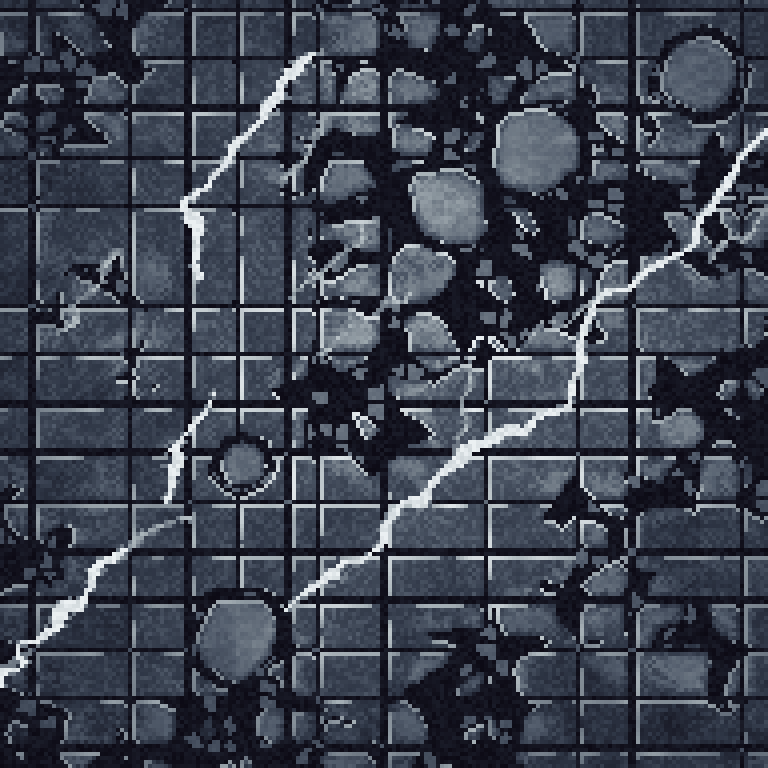
Write a WebGL 2 fragment shader that draws this texture.

```glsl
#version 300 es
precision highp float;
// Cracked slate paving in chunky blocks: uneven slabs split by black joints,
// crumbled into cobbles with dark gaps, and crossed by jagged pale bolts.
// A signed depth (positive inside stone) drives the shade and the lit rims.

uniform vec2 u_resolution;
out vec4 fragColor;

const float BLOCKS = 192.0;        // chunky blocks across
const float COBBLES = 12.0;        // broken stones across
const float JOINT = 0.0038;        // half width of a joint
const float ROW_PITCH = 0.0641;
const float ROW_START = 0.026;
const float MISSING_ROW = 10.0;    // the joint left out of the rows
const float BOLT_WIDTH = 0.0052;
const float VEIN_WIDTH = 0.0026;
const vec2 LIGHT_CENTRE = vec2(0.54, 0.54);

const float COLUMNS[11] = float[](0.042, 0.169, 0.245, 0.309, 0.374, 0.413,
  0.5, 0.632, 0.753, 0.823, 0.966);
const vec3 PALETTE[6] = vec3[](vec3(0.04, 0.03, 0.07), vec3(0.18, 0.21, 0.27),
  vec3(0.32, 0.36, 0.42), vec3(0.47, 0.51, 0.55), vec3(0.68, 0.72, 0.74),
  vec3(0.92, 0.94, 0.95));
// Boulders: centre and radius
const vec3 BOULDERS[5] = vec3[](vec3(0.70, 0.80, 0.055), vec3(0.305, 0.168, 0.052),
  vec3(0.587, 0.735, 0.05), vec3(0.91, 0.9, 0.052), vec3(0.315, 0.392, 0.024));
// Bolts and veins: start and end of each stroke
const vec4 BOLTS[10] = vec4[](vec4(0.37, 0.207, 0.47, 0.275), vec4(0.47, 0.275, 0.6, 0.405),
  vec4(0.6, 0.405, 0.74, 0.48), vec4(0.74, 0.48, 0.77, 0.6), vec4(0.77, 0.6, 0.89, 0.68),
  vec4(0.89, 0.68, 1.0, 0.84), vec4(0.0, 0.115, 0.165, 0.29), vec4(0.21, 0.35, 0.27, 0.49),
  vec4(0.26, 0.64, 0.25, 0.73), vec4(0.25, 0.73, 0.41, 0.93));
const vec4 VEINS[8] = vec4[](vec4(0.92, 0.66, 1.0, 0.725), vec4(0.69, 0.56, 0.79, 0.61),
  vec4(0.38, 0.61, 0.49, 0.71), vec4(0.6, 0.41, 0.605, 0.53), vec4(0.08, 0.56, 0.16, 0.68),
  vec4(0.37, 0.76, 0.42, 0.84), vec4(0.42, 0.54, 0.53, 0.62), vec4(0.165, 0.29, 0.25, 0.325));

float hash(vec2 p) { return fract(sin(dot(p, vec2(127.1, 311.7))) * 43758.5453); }

float noise(vec2 p) {
  vec2 i = floor(p), f = fract(p);
  f = f * f * (3.0 - 2.0 * f);
  return mix(mix(hash(i), hash(i + vec2(1, 0)), f.x),
             mix(hash(i + vec2(0, 1)), hash(i + 1.0), f.x), f.y);
}

float fbm(vec2 p) { return 0.55 * noise(p) + 0.3 * noise(p * 2.1 + 7.0) + 0.15 * noise(p * 4.3 + 3.0); }

// Irregular stones: x = gap to the nearest neighbour, y = random value of the stone
vec2 cobbles(vec2 p) {
  vec2 base = floor(p);
  float near = 9.0, next = 9.0, id = 0.0;
  for (int k = 0; k < 9; k++) {
    vec2 cell = base + vec2(k % 3 - 1, k / 3 - 1);
    float h = hash(cell);
    float d = length(cell + 0.15 + 0.7 * vec2(h, hash(cell + 41.0)) - p);
    if (d < near) { next = near; near = d; id = h; }
    else next = min(next, d);
  }
  return vec2(next - near, id);
}

// Distance to the joints on each axis (xy) and the slab index (zw)
vec4 slabs(vec2 p) {
  float dx = 1.0, column = 0.0;
  for (int i = 0; i < 11; i++) {
    dx = min(dx, abs(p.x - COLUMNS[i]));
    column += step(COLUMNS[i], p.x);
  }
  float y = (p.y - ROW_START) / ROW_PITCH;
  float dy = abs(y - round(y));
  if (round(y) == MISSING_ROW) dy = 1.0 - dy;
  float row = floor(y) == MISSING_ROW ? MISSING_ROW - 1.0 : floor(y);
  return vec4(dx, dy * ROW_PITCH, column, row);
}

// Signed depth inside the stone; negative in joints and gaps
float stoneDepth(vec2 p) {
  float decay = smoothstep(0.42, 0.68, fbm(p * 6.5 + 2.0));
  float depth = (cobbles(p * COBBLES).x - mix(-0.12, 0.42, decay)) * 0.5 / COBBLES;
  float corner = 0.006 + 0.02 * decay;
  depth = min(depth, corner - JOINT - length(max(corner - slabs(p).xy, 0.0)));
  for (int i = 0; i < 5; i++) {
    vec3 b = BOULDERS[i];
    float inside = b.z - length(p - b.xy) + 0.022 * (noise(p * 26.0) - 0.5);
    depth = max(inside, min(depth, -inside - 0.014));
  }
  return depth;
}

float strokeDistance(vec2 p, vec4 s) {
  vec2 a = p - s.xy, b = s.zw - s.xy;
  return length(a - b * clamp(dot(a, b) / dot(b, b), 0.0, 1.0));
}

vec3 ramp(float tone) {
  vec3 c = PALETTE[0];
  for (int i = 1; i < 6; i++) c = mix(c, PALETTE[i], clamp(tone * 5.0 - float(i) + 1.0, 0.0, 1.0));
  return c;
}

vec3 paving(vec2 uv) {
  vec2 block = floor(uv * BLOCKS), p = (block + 0.5) / BLOCKS;
  float grain = hash(block) - 0.5, patchGrain = hash(floor(block / vec2(3, 2)) + 9.0) - 0.5;
  float depth = stoneDepth(p), texel = 1.0 / BLOCKS;
  float glow = 1.0 - smoothstep(0.1, 0.68, length(p - LIGHT_CENTRE));

  // Stone face, darker towards its edge
  float tone = mix(0.34, 0.6, glow) + 0.1 * (hash(slabs(p).zw) - 0.5)
    + 0.1 * (cobbles(p * COBBLES).y - 0.5) + 0.2 * (fbm(p * 18.0) - 0.5) + 0.07 * grain + 0.07 * patchGrain;
  tone *= mix(0.5, 1.0, smoothstep(0.0, 0.012, depth + 0.006 * grain));

  // Lit rims along the top and left, broken by wear
  float exposed = min(stoneDepth(p + vec2(0, texel)), stoneDepth(p - vec2(texel, 0)));
  float wear = noise(p * 34.0 + 5.0);
  if (exposed < 0.0 && wear > 0.36) tone = mix(0.5, 0.82, glow) + 0.35 * (wear - 0.4);

  // Black gaps with scattered rubble
  if (depth < 0.0) {
    vec2 rubble = cobbles(p * 42.0);
    float chip = step(0.7, rubble.y) * step(0.22, rubble.x) * step(depth, -0.004);
    tone = 0.05 + 0.08 * grain + chip * (0.25 + 0.2 * glow);
  }

  // Jagged bolts and thinner, broken veins
  vec2 q = p + 0.022 * (vec2(noise(p * 38.0), noise(p * 38.0 + 19.0)) - 0.5);
  float bolt = 1.0, vein = 1.0;
  for (int i = 0; i < 10; i++) bolt = min(bolt, strokeDistance(q, BOLTS[i]));
  for (int i = 0; i < 8; i++) vein = min(vein, strokeDistance(q, VEINS[i]));
  bolt -= BOLT_WIDTH * (0.4 + 0.9 * noise(p * 14.0));
  vein -= VEIN_WIDTH * (0.5 + wear);
  if (min(bolt, vein) < 0.004 && grain > 0.0) tone = max(tone, 0.55);
  if (vein < 0.0) tone = max(tone, 0.72 + 0.25 * grain);
  if (bolt < 0.0) tone = 0.97 + 0.12 * grain;
  return ramp(clamp(tone, 0.0, 1.0));
}

void main() {
  // Four samples smooth the block edges
  vec3 sum = vec3(0.0);
  for (int k = 0; k < 4; k++) {
    vec2 offset = vec2(k % 2, k / 2) * 0.5 - 0.25;
    sum += paving((gl_FragCoord.xy + offset) / min(u_resolution.x, u_resolution.y));
  }
  fragColor = vec4(sum * 0.25, 1.0);
}
```
